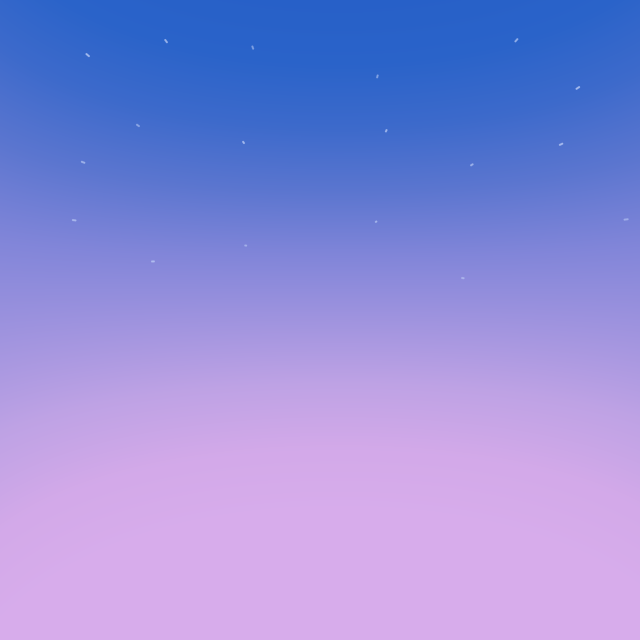
Reproduce this background procedurally as a Shadertoy shader.

```glsl
// Twilight sky: a blue-to-pink gradient whose bands bend toward the sides,
// with a few faint stars drawn as short capsules on a jittered grid,
// each one stretched along the ray from a common centre.

const int BANDS = 9;
const vec3 SKY[BANDS] = vec3[BANDS](   // zenith to horizon, evenly spaced
    vec3(0.153, 0.376, 0.784),
    vec3(0.165, 0.388, 0.788),
    vec3(0.238, 0.415, 0.796),
    vec3(0.357, 0.461, 0.812),
    vec3(0.505, 0.522, 0.849),
    vec3(0.625, 0.578, 0.872),
    vec3(0.745, 0.635, 0.895),
    vec3(0.825, 0.662, 0.912),
    vec3(0.843, 0.675, 0.922));

const float BAND_STEP = 0.1;     // depth covered by one colour step
const float BEND = 0.30;         // how far the bands curve at the sides
const float BEND_DEPTH = 0.45;   // depth at which the bands are level
const float BEND_CENTER = 0.53;  // horizontal centre of the curve

const vec3 STAR_COLOR = vec3(0.76, 0.82, 0.97);
const vec2 STAR_GRID = vec2(6.0, 3.0);
const vec2 STAR_LOW = vec2(0.0, 0.53);
const vec2 STAR_HIGH = vec2(1.0, 0.98);
const vec2 STRETCH_CENTER = vec2(0.51, 0.60);
const float STAR_JITTER = 0.75;
const float STAR_RADIUS = 0.0015;
const float STAR_STRETCH = 0.005;
const float STAR_SOFTNESS = 0.0008;

// Two repeatable random values from a cell
vec2 hash22(vec2 p) {
    vec3 q = fract(vec3(p.xyx) * vec3(0.1031, 0.1030, 0.0973));
    q += dot(q, q.yzx + 33.33);
    return fract((q.xx + q.yz) * q.zy);
}

vec3 skyColor(vec2 uv) {
    float depth = 1.0 - uv.y;
    float side = 2.0 * (uv.x - BEND_CENTER);
    depth += BEND * (BEND_DEPTH - depth) * side * side;
    float band = clamp(depth / BAND_STEP, 0.0, float(BANDS - 1));
    int lower = min(int(band), BANDS - 2);
    return mix(SKY[lower], SKY[lower + 1], band - float(lower));
}

// Distance to a segment centred on the origin
float segmentDistance(vec2 p, vec2 direction, float halfLength) {
    float along = clamp(dot(p, direction), -halfLength, halfLength);
    return length(p - direction * along);
}

float starLight(vec2 uv, vec2 aspect) {
    float blur = max(STAR_SOFTNESS, 0.75 / iResolution.y);
    float light = 0.0;
    for (float row = 0.0; row < STAR_GRID.y; row++) {
        for (float column = 0.0; column < STAR_GRID.x; column++) {
            vec2 cell = vec2(column, row);
            vec2 jitter = (hash22(cell + 17.0) - 0.5) * STAR_JITTER;
            vec2 place = (cell + 0.5 + jitter) / STAR_GRID;
            vec2 center = mix(STAR_LOW, STAR_HIGH, place);

            // Outer stars are longer
            vec2 ray = (center - STRETCH_CENTER) * aspect;
            float reach = max(length(ray), 0.001);
            float d = segmentDistance((uv - center) * aspect, ray / reach,
                                      STAR_STRETCH * reach);
            float shape = 1.0 - smoothstep(-blur, blur, d - STAR_RADIUS);
            float strength = mix(0.5, 0.8, hash22(cell + 71.0).x);
            light = max(light, shape * strength);
        }
    }
    return light;
}

void mainImage(out vec4 fragColor, in vec2 fragCoord) {
    vec2 uv = fragCoord / iResolution.xy;
    vec2 aspect = vec2(iResolution.x / iResolution.y, 1.0);
    vec3 color = mix(skyColor(uv), STAR_COLOR, starLight(uv, aspect));
    fragColor = vec4(color, 1.0);
}
```
